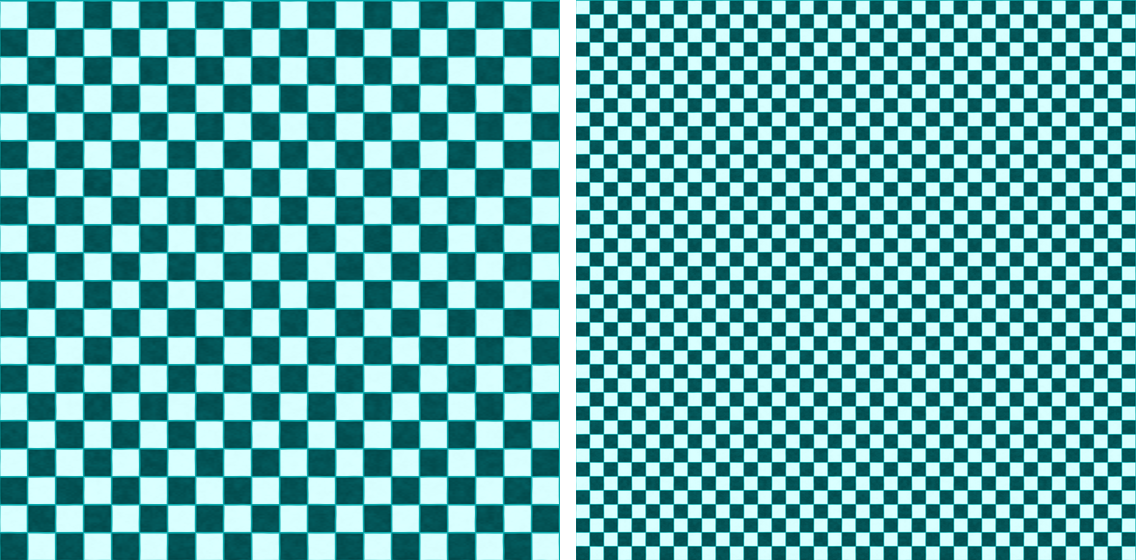
Left, the tile; right, the same tile 2 across and 2 down.
Write a WebGL 1 fragment shader that draws this pattern.

```glsl
precision highp float;

// Teal and pale cyan checkerboard with thin turquoise joints.
// Cell parity picks the tile, distance to the nearest cell edge draws the joint,
// and wrapping value noise adds mottling, fine grain and a slight joint wobble.

uniform vec2 u_resolution;

const float TILES = 20.0;                       // tiles across and down (even)
const vec2 GRID_SHIFT = vec2(0.015, 0.025);     // joint offset, in tiles
const float JOINT_HALF_WIDTH = 0.030;           // in tiles
const float JOINT_SOFTNESS = 0.018;             // in tiles
const float JOINT_WOBBLE = 0.008;               // in tiles
const float RIM_WIDTH = 0.10;                   // darker border of dark tiles
const float RIM_SHADE = 0.10;
const float DARK_MOTTLE = 0.16;
const float DARK_GRAIN = 0.10;
const float LIGHT_MOTTLE = 0.012;
const vec3 DARK_TILE = vec3(0.010, 0.325, 0.335);
const vec3 LIGHT_TILE = vec3(0.850, 1.000, 1.000);
const vec3 JOINT = vec3(0.030, 0.675, 0.685);

float hash(vec2 p) {
  return fract(sin(dot(p, vec2(12.9898, 78.233))) * 43758.5453);
}

// Value noise over the canvas that repeats after "period" lattice steps.
float wrapNoise(vec2 uv, vec2 period) {
  vec2 p = uv * period;
  vec2 cell = floor(p);
  vec2 f = fract(p);
  f = f * f * (3.0 - 2.0 * f);
  vec2 a = mod(cell, period);
  vec2 b = mod(cell + 1.0, period);
  float low = mix(hash(a), hash(vec2(b.x, a.y)), f.x);
  float high = mix(hash(vec2(a.x, b.y)), hash(b), f.x);
  return mix(low, high, f.y);
}

void main() {
  vec2 uv = gl_FragCoord.xy / u_resolution;
  vec2 grid = uv * TILES + GRID_SHIFT;
  float pixel = TILES / min(u_resolution.x, u_resolution.y);

  // Uneven joints
  vec2 wobble = vec2(wrapNoise(uv, vec2(TILES * 3.0)),
                     wrapNoise(uv + 0.5, vec2(TILES * 3.0))) - 0.5;
  vec2 local = fract(grid + JOINT_WOBBLE * wobble);
  vec2 toEdge = min(local, 1.0 - local);
  float edge = min(toEdge.x, toEdge.y);

  // Surface wear
  float mottle = wrapNoise(uv, TILES * vec2(4.0, 5.0)) - 0.5;
  float grain = wrapNoise(uv, TILES * vec2(10.0, 16.0)) - 0.5;
  float rim = 1.0 - smoothstep(0.0, RIM_WIDTH, edge - JOINT_HALF_WIDTH);
  vec3 dark = DARK_TILE * (1.0 + DARK_MOTTLE * mottle + DARK_GRAIN * grain
                           - RIM_SHADE * rim);
  vec3 light = LIGHT_TILE * (1.0 + LIGHT_MOTTLE * (mottle + grain));

  // Tiles and joints
  vec2 cell = floor(grid + JOINT_WOBBLE * wobble);
  float isLight = mod(cell.x + cell.y, 2.0);
  vec3 color = mix(dark, light, isLight);
  float soft = max(JOINT_SOFTNESS, 0.6 * pixel);
  float joint = 1.0 - smoothstep(JOINT_HALF_WIDTH - soft, JOINT_HALF_WIDTH + soft, edge);
  color = mix(color, JOINT, joint);

  gl_FragColor = vec4(color, 1.0);
}
```
